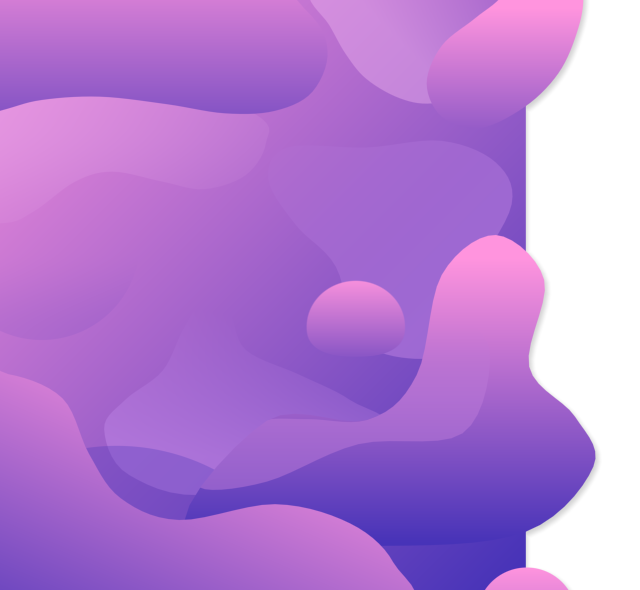
A Shadertoy shader for this background:

```glsl
const int N = 12;
const vec3 PINK = vec3(1.0, 0.58, 0.87), INDIGO = vec3(0.28, 0.20, 0.72);

// Control points of the closed curves, y pointing down
const vec2 paleCap[N] = vec2[N](
    vec2(3.7, -.1), vec2(3.95, .3), vec2(4.15, .65), vec2(4.4, .95), vec2(4.8, 1.18), vec2(5.2, 1.24),
    vec2(5.8, 1.1), vec2(6.2, .6), vec2(6.2, 0), vec2(6, -.6), vec2(5, -.9), vec2(4, -.6));
const vec2 topWave[N] = vec2[N](
    vec2(3.65, .1), vec2(3.93, .6), vec2(3.75, 1.1), vec2(3.3, 1.33), vec2(2.7, 1.36), vec2(2, 1.25),
    vec2(1.2, 1.16), vec2(.5, 1.2), vec2(0, 1.33), vec2(-1, 1.6), vec2(-1, -1), vec2(2.5, -.8));
const vec2 paleWave[N] = vec2[N](
    vec2(3.05, 1.36), vec2(3.19, 1.72), vec2(2.95, 2.1), vec2(2.45, 2.27), vec2(1.95, 2.18), vec2(1.35, 2.06),
    vec2(.9, 2.18), vec2(.4, 2.54), vec2(0, 2.68), vec2(-1, 2.6), vec2(-1, .8), vec2(1.5, .7));
const vec2 midCloud[N] = vec2[N](
    vec2(3.22, 2.15), vec2(3.45, 1.77), vec2(4.4, 1.77), vec2(5.3, 1.69), vec2(5.95, 1.95), vec2(6.14, 2.45),
    vec2(5.7, 3.3), vec2(5.4, 4.15), vec2(4.9, 4.3), vec2(4.3, 4.05), vec2(4.03, 3.2), vec2(3.55, 2.7));
const vec2 lowCloud[N] = vec2[N](
    vec2(1.25, 5.15), vec2(1.5, 4.8), vec2(1.95, 4.45), vec2(2.2, 3.95), vec2(2.45, 3.6), vec2(2.75, 3.75),
    vec2(2.95, 4.2), vec2(3.6, 4.5), vec2(4.2, 4.8), vec2(4.6, 5.2), vec2(2.6, 5.92), vec2(1.55, 5.7));
const vec2 tower[N] = vec2[N](
    vec2(5.95, 2.82), vec2(6.53, 3.36), vec2(6.35, 4.4), vec2(6.9, 5), vec2(7.12, 5.6), vec2(6.31, 6.38),
    vec2(4.6, 6.55), vec2(2.25, 6.4), vec2(3.2, 5.05), vec2(4.4, 5.04), vec2(5, 4.5), vec2(5.3, 3.3));
const vec2 towerSheen[N] = vec2[N](
    vec2(2.4, 5.85), vec2(2.6, 5.4), vec2(3.1, 5.06), vec2(3.7, 5.03), vec2(4.4, 5.04), vec2(4.9, 4.65),
    vec2(5.1, 4), vec2(5.5, 3.8), vec2(5.88, 4.25), vec2(5.55, 5.2), vec2(4.3, 5.33), vec2(3.2, 5.78));
const vec2 cornerHill[N] = vec2[N](
    vec2(-.5, 4.55), vec2(.1, 4.49), vec2(.75, 4.78), vec2(1.07, 5.45), vec2(1.45, 5.98), vec2(2.15, 6.24),
    vec2(3.3, 6.05), vec2(4.2, 6.28), vec2(4.72, 6.75), vec2(4.8, 7.4), vec2(2, 8), vec2(-1, 7.5));
const vec2 topDrop[N] = vec2[N](
    vec2(7, -.05), vec2(6.92, .4), vec2(6.7, .88), vec2(6.3, 1.28), vec2(5.75, 1.54), vec2(5.3, 1.4),
    vec2(5.12, 1), vec2(5.3, .55), vec2(5.7, .22), vec2(6.05, -.08), vec2(6.3, -.6), vec2(6.9, -.6));

// Signed distance to a closed Catmull-Rom curve
float blob(vec2 p, vec2 c[N]) {
    float best = 1e3, side = 1.0;
    vec2 a = c[0];
    for (int i = 0; i < N; i++) {
        vec2 k0 = c[(i + N - 1) % N], k1 = c[i], k2 = c[(i + 1) % N], k3 = c[(i + 2) % N];
        for (int j = 1; j <= 7; j++) {
            float t = float(j) / 7.0;
            vec2 b = k1 + 0.5 * t * (k2 - k0 + t * (2.0 * k0 - 5.0 * k1 + 4.0 * k2 - k3
                   + t * (3.0 * (k1 - k2) + k3 - k0)));
            vec2 e = b - a, w = p - a;
            vec2 r = w - e * clamp(dot(w, e) / dot(e, e), 0.0, 1.0);
            best = min(best, dot(r, r));
            if ((a.y > p.y) != (b.y > p.y) && w.x < e.x * w.y / e.y) side = -side;
            a = b;
        }
    }
    return side * sqrt(best);
}

// Round top with a flatter, squarer base
float pebble(vec2 q) {
    float n = q.y < 0.0 ? 2.0 : 2.5;
    vec2 s = abs(q) / vec2(0.59, q.y < 0.0 ? 0.55 : 0.36);
    return 0.45 * (pow(pow(s.x, n) + pow(s.y, n), 1.0 / n) - 1.0);
}

float bead(vec2 p) { return length(p - vec2(6.32, 7.41)) - 0.6; }

vec3 ramp(float t) { return mix(PINK, INDIGO, clamp(t, 0.0, 1.0)); }

float cover(float d) {
    float soft = 5.3 / iResolution.y;
    return 1.0 - smoothstep(-soft, soft, d);
}

void mainImage(out vec4 fragColor, in vec2 fragCoord) {
    vec2 p = vec2(fragCoord.x, iResolution.y - fragCoord.y) * 7.08 / iResolution.y;
    float diag = p.x + p.y;

    // White page with soft shadows
    vec2 s = p - vec2(0.03, 0.04);
    float shadow = min(min(blob(s, tower), blob(s, topDrop)), min(bead(s), s.x - 6.29));
    vec3 col = vec3(0.83 + 0.17 * smoothstep(-0.05, 0.06, shadow));

    // Main panel and its translucent layers
    vec3 panel = ramp(0.05 + 0.073 * diag);
    panel = mix(panel, INDIGO, 0.1 * smoothstep(3.0, 4.0, p.y) * cover(length(p - vec2(0.5, 2.9)) - 1.18));
    vec3 pale = vec3(0.90, 0.66, 0.92), lilac = vec3(0.71, 0.48, 0.87);
    panel = mix(panel, pale, cover(blob(p, paleCap)) * clamp(0.5 - 0.25 * (p.x - 4.3 - p.y), 0.08, 0.5));
    panel = mix(panel, pale, cover(blob(p, paleWave))
        * clamp(0.42 - 0.09 * p.x, 0.0, 1.0) * (1.0 - 0.7 * smoothstep(1.5, 2.8, p.y)));
    panel = mix(panel, lilac, cover(blob(p, midCloud)) * clamp(0.125 * diag - 0.525, 0.08, 0.6));
    panel = mix(panel, lilac, cover(blob(p, lowCloud))
        * clamp(0.43 * (p.y - 3.7) - 0.08 * (p.x - 2.3), 0.0, 0.75));
    panel = mix(panel, INDIGO, 0.3 * cover(length(p - vec2(1.4, 7.9)) - 2.55));
    panel = mix(panel, ramp(0.24 + 0.31 * p.y), cover(blob(p, topWave)));
    col = mix(col, panel, cover(p.x - 6.31));

    // Solid shapes in front
    col = mix(col, ramp(0.4 * (p.y - 0.1)), cover(blob(p, topDrop)));
    vec3 body = ramp((p.y - 3.1) / 3.4);
    body = mix(body, vec3(0.74, 0.48, 0.85), 0.5 * smoothstep(3.8, 4.8, p.y) * cover(blob(p, towerSheen)));
    col = mix(col, body, cover(blob(p, tower)));
    col = mix(col, ramp(0.05 + 0.65 * (p.y - 3.37)), cover(pebble(p - vec2(4.27, 3.92))));
    col = mix(col, ramp(0.2 * p.y - 0.087 * p.x - 0.634), cover(blob(p, cornerHill)));
    col = mix(col, ramp(0.4 * (p.y - 6.8)), cover(bead(p)));
    fragColor = vec4(col, 1.0);
}
```
